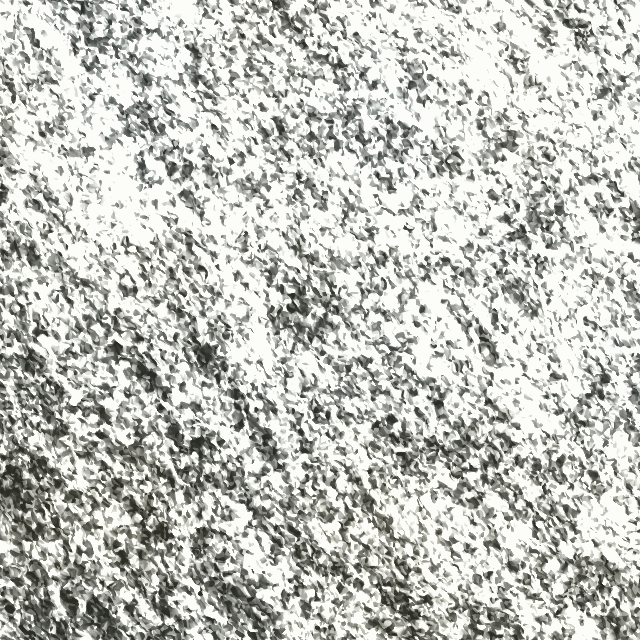
Give the GLSL for this texture, as a three.js fragment shader.

```glsl
// Bright glittering schist: small angular pale grains and thin dark slanted streaks.
#define STREAK_ANGLE -0.95
#define GRAIN_FREQ vec2(76.0, 122.0)
#define FLECK_FREQ vec2(165.0, 235.0)
#define STREAK_FREQ vec2(15.0, 56.0)
#define PATCH_FREQ vec2(6.0, 23.0)
#define GRAIN_AMOUNT 1.35
#define FLECK_AMOUNT 1.2
#define STREAK_AMOUNT 0.8
#define PATCH_AMOUNT 0.5
#define EDGE_HARDNESS 11.0
#define BRIGHTNESS 0.06
#define WHITE vec3(0.99, 0.992, 0.972)

varying vec2 vUv;

// Sine-free hash, two values in 0..1
vec2 hash2(vec2 p) {
  vec3 q = fract(p.xyx * vec3(0.1031, 0.1030, 0.0973));
  q += dot(q, q.yzx + 33.33);
  return fract((q.xx + q.yz) * q.zy);
}

// Smooth value noise, -1..1
float valueNoise(vec2 p) {
  vec2 cell = floor(p);
  vec2 f = fract(p);
  f = f * f * (3.0 - 2.0 * f);
  float low = mix(hash2(cell).x, hash2(cell + vec2(1.0, 0.0)).x, f.x);
  float high = mix(hash2(cell + vec2(0.0, 1.0)).x, hash2(cell + 1.0).x, f.x);
  return 2.0 * mix(low, high, f.y) - 1.0;
}

// Angular grains of random tone with softened borders, -1..1
float grains(vec2 p) {
  vec2 cell = floor(p);
  float toneSum = 0.0;
  float weightSum = 0.0;
  for (int j = -1; j <= 1; j++) {
    for (int i = -1; i <= 1; i++) {
      vec2 id = cell + vec2(float(i), float(j));
      vec2 offset = id + hash2(id) - p;
      float weight = exp(-EDGE_HARDNESS * dot(offset, offset));
      toneSum += weight * (2.0 * hash2(id + 71.7).y - 1.0);
      weightSum += weight;
    }
  }
  return toneSum / max(weightSum, 1e-6);
}

// Glare above a falling diagonal, shade toward the lower left
float broadLight(vec2 uv) {
  float height = uv.y - 0.85 + 0.45 * uv.x;
  float light = mix(-0.55, 0.4, smoothstep(-0.7, 0.1, height));
  return light - 0.25 * smoothstep(0.35, 0.75, height);
}

// Tone curve: compressed shadows, steep mid greys, clipped highlights
vec3 stoneColor(float tone) {
  float t = clamp(tone, -2.8, 1.0);
  float grey = 0.78 + 0.43 * t + 0.075 * t * t;
  return vec3(grey) + vec3(0.0, 0.007, -0.02);
}

void main() {
  // Streak frame: x runs along the foliation, y across it
  float c = cos(STREAK_ANGLE);
  float s = sin(STREAK_ANGLE);
  vec2 p = vec2(c * vUv.x + s * vUv.y, c * vUv.y - s * vUv.x) + 3.0;

  // Waver the streaks and crumple the grain outlines
  vec2 waver = vec2(valueNoise(vUv * 9.0 + 5.0), valueNoise(vUv * 9.0 + 47.0));
  vec2 crumple = vec2(valueNoise(vUv * 100.0 + 13.0), valueNoise(vUv * 100.0 + 91.0));
  vec2 streakPos = p + 0.007 * waver + 0.002 * crumple;
  vec2 grainPos = p + 0.006 * waver + 0.003 * crumple;

  // Sum the scales of tone
  float tone = BRIGHTNESS + broadLight(vUv);
  tone += PATCH_AMOUNT * valueNoise(streakPos * PATCH_FREQ);
  tone += STREAK_AMOUNT * valueNoise(streakPos * STREAK_FREQ + 19.0);
  tone += GRAIN_AMOUNT * grains(grainPos * GRAIN_FREQ);
  tone += FLECK_AMOUNT * grains(grainPos * FLECK_FREQ + 37.0);

  // Faint warm and cool mineral tints
  float warmth = valueNoise(vUv * 5.0 + 29.0) + 0.5 * valueNoise(vUv * 60.0);
  warmth += 0.6 - 1.2 * smoothstep(0.0, 0.6, vUv.y);
  vec3 color = stoneColor(tone) + 0.007 * warmth * vec3(1.0, 0.2, -1.0);

  gl_FragColor = vec4(min(color, WHITE), 1.0);
}
```
